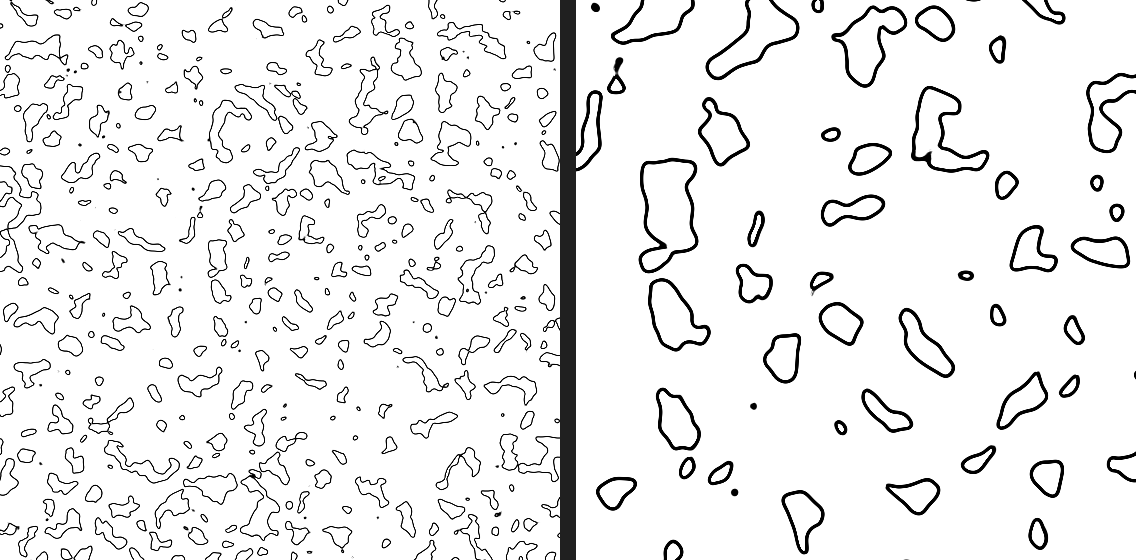
Left: the whole. Right: its middle third, enlarged.
Reproduce this pattern procedurally as a WebGL 1 fragment shader.

```glsl
precision highp float;
// Thin black outlines of scattered, irregular islands on white.

uniform vec2 u_resolution;

const vec3 PAPER = vec3(1.0);
const vec3 INK = vec3(0.0);
const float ISLAND_SCALE = 27.0;   // noise cells across the canvas
const float ISLAND_LEVEL = 0.225;  // height at which islands are cut
const float LINE_WIDTH = 0.0021;   // in canvas units
const float MIN_SLOPE = 8.0;       // keeps flat spots from turning into blots

// Random unit vector for a lattice point.
vec2 latticeGradient(vec2 cell) {
  vec2 q = fract(cell * vec2(0.1031, 0.1137));
  q += dot(q, q.yx + 33.33);
  float angle = 6.2831853 * fract((q.x + q.y) * q.x * 7.31);
  return vec2(cos(angle), sin(angle));
}

float gradientNoise(vec2 p) {
  vec2 cell = floor(p);
  vec2 f = p - cell;
  vec2 fade = f * f * f * (f * (f * 6.0 - 15.0) + 10.0);
  vec2 e = vec2(1.0, 0.0);
  float a = dot(latticeGradient(cell), f);
  float b = dot(latticeGradient(cell + e.xy), f - e.xy);
  float c = dot(latticeGradient(cell + e.yx), f - e.yx);
  float d = dot(latticeGradient(cell + e.xx), f - e.xx);
  return mix(mix(a, b, fade.x), mix(c, d, fade.x), fade.y);
}

// Bends the plane so that the islands stretch in varied directions.
vec2 warp(vec2 p, float scale, float amount) {
  vec2 q = p * scale;
  return p + amount * vec2(gradientNoise(q + 17.3), gradientNoise(q + 61.7));
}

// Height above the island level: positive inside an island.
float islandHeight(vec2 p, float scale, float level) {
  vec2 q = warp(p, scale * 0.4, 0.6 / scale) * scale + 40.0;
  float body = gradientNoise(q);
  float detail = 0.35 * gradientNoise(q * 2.3 + 9.1);
  float density = 0.2 * gradientNoise(p * 3.0 + 5.4);
  return body + detail + density - level;
}

// Approximate distance to the island shore in canvas units.
float shoreDistance(vec2 p, float scale, float level) {
  vec2 e = vec2(0.0004, 0.0);
  float h = islandHeight(p, scale, level);
  vec2 slope = vec2(islandHeight(p + e.xy, scale, level) - h,
                    islandHeight(p + e.yx, scale, level) - h) / e.x;
  return abs(h) / max(length(slope), MIN_SLOPE);
}

// Line coverage with an edge softened by a fraction of a pixel.
float stroke(float dist, float width, float pixel) {
  float soft = 0.4 * pixel;
  return 1.0 - smoothstep(0.5 * width - soft, 0.5 * width + soft, dist);
}

void main() {
  float pixel = 1.0 / min(u_resolution.x, u_resolution.y);
  vec2 p = gl_FragCoord.xy * pixel;
  float dist = shoreDistance(p, ISLAND_SCALE, ISLAND_LEVEL);
  gl_FragColor = vec4(mix(PAPER, INK, stroke(dist, LINE_WIDTH, pixel)), 1.0);
}
```
